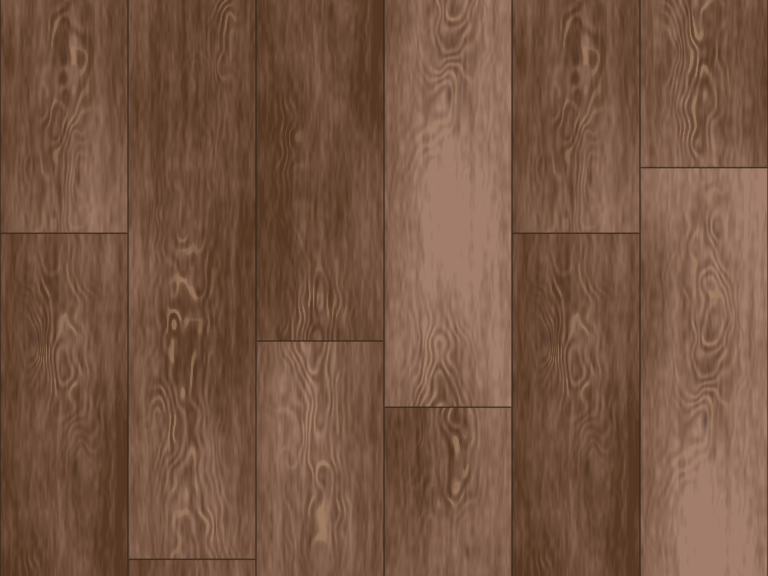
A Shadertoy shader for this texture:

```glsl
const float COLUMNS = 6.0;
const float PLANK_LENGTH = 0.98;      // in canvas heights
const float SEAM_HALF_WIDTH = 0.0009; // in canvas heights
const float SEAM_STRENGTH = 0.75;
const float RING_DENSITY = 24.0;      // growth rings per plank width
const float RING_CONTRAST = 0.13;
const float STREAK_CONTRAST = 0.34;
const float PORE_CONTRAST = 0.60;
const float BLOTCH_CONTRAST = 1.35;
const int KNOTS = 3;
const vec3 DARK_WOOD = vec3(0.37, 0.25, 0.17);
const vec3 LIGHT_WOOD = vec3(0.61, 0.47, 0.40);
const vec3 FLECK_COLOR = vec3(0.65, 0.51, 0.38);
const vec3 KNOT_COLOR = vec3(0.27, 0.18, 0.13);
const vec3 SEAM_COLOR = vec3(0.20, 0.14, 0.10);

// Per column: joint height, and the board lying above and below it
const float JOINT[6] = float[6](0.595, 0.029, 0.408, 0.293, 0.595, 0.709);
const int BOARD_ABOVE[6] = int[6](0, 2, 1, 3, 0, 4);
const int BOARD_BELOW[6] = int[6](1, 1, 0, 4, 1, 3);
const float BOARD_TONE[5] = float[5](0.35, 0.17, 0.41, 0.80, 0.47);

float hash(vec2 p) {
    return fract(sin(dot(p, vec2(127.1, 311.7))) * 43758.5453);
}

float noise(vec2 p) {
    vec2 cell = floor(p);
    vec2 f = fract(p);
    f = f * f * (3.0 - 2.0 * f);
    float low = mix(hash(cell), hash(cell + vec2(1.0, 0.0)), f.x);
    float high = mix(hash(cell + vec2(0.0, 1.0)), hash(cell + 1.0), f.x);
    return mix(low, high, f.y);
}

float fbm(vec2 p) {
    return 0.6 * noise(p) + 0.27 * noise(p * 2.1 + 7.3) + 0.13 * noise(p * 4.3 + 3.1);
}

// p is in plank widths: x centred on the plank, y up from its lower end
vec3 woodColor(vec2 p, int board, float plankSpan) {
    float seed = float(board) * 17.0 + 5.0;
    vec2 q = p + vec2(seed, seed * 1.7);
    float drift = 0.25 * (noise(vec2(seed, p.y * 0.7)) - 0.5);
    float x = p.x - drift;

    // Knots bend the rings around them
    float bend = 0.0;
    float knot = 0.0;
    for (int i = 0; i < KNOTS; i++) {
        vec2 id = vec2(seed, float(i) + 1.0);
        vec2 center = vec2(0.5 * (hash(id) - 0.5),
                           plankSpan * (float(i) + 0.2 + 0.6 * hash(id + 9.0)) / float(KNOTS));
        vec2 d = p - center;
        d.x += 0.12 * (noise(q * vec2(3.0, 2.5) + 19.0) - 0.5);
        d *= vec2(1.6, 0.55);
        float strength = hash(id + 4.0);
        bend += (0.06 + 0.15 * strength) * exp(-20.0 * dot(d, d));
        knot += strength * strength * exp(-700.0 * dot(d, d));
    }

    // Arched rings in the heart, straight grain at the sides
    float field = sqrt(x * x + 0.012) + bend + 0.34 * fbm(q * vec2(2.4, 0.8));
    field += 0.05 * noise(q * vec2(14.0, 7.0));
    float ring = sin(6.2832 * RING_DENSITY * field);
    float heart = exp(-22.0 * x * x);
    float figure = heart * smoothstep(0.2, 0.65, noise(q * vec2(2.0, 1.1) + 31.0));

    // Streaks, pores and broad changes of tone
    float wave = 0.04 * noise(q * vec2(3.0, 1.3)) + 0.12 * bend;
    float streak = noise(vec2((q.x + wave) * 20.0, q.y * 0.7));
    float pore = 0.55 * noise(vec2((q.x + wave) * 43.0, q.y * 5.0))
        + 0.45 * noise(vec2((q.x + wave) * 71.0 + 5.0, q.y * 13.0));
    float blotch = fbm(q * vec2(1.5, 0.6) + 53.0);
    float tone = BOARD_TONE[board]
        + STREAK_CONTRAST * (streak - 0.5)
        + PORE_CONTRAST * (pore - 0.5)
        + BLOTCH_CONTRAST * (blotch - 0.5)
        + RING_CONTRAST * ring * (0.12 + 1.6 * figure);
    vec3 color = mix(DARK_WOOD, LIGHT_WOOD, clamp(tone, -0.15, 1.1));

    // Pale slivers between rings, dark knot cores
    float fleck = smoothstep(0.2, 0.85, ring) * figure
        * smoothstep(0.42, 0.68, noise(q * vec2(13.0, 8.0) + 71.0));
    color = mix(color, FLECK_COLOR, 0.65 * fleck);
    return mix(color, KNOT_COLOR, 0.5 * clamp(knot, 0.0, 1.0));
}

void mainImage(out vec4 fragColor, in vec2 fragCoord) {
    vec2 uv = fragCoord / iResolution.xy;
    float plankWidth = iResolution.x / iResolution.y / COLUMNS;
    float column = min(floor(uv.x * COLUMNS), COLUMNS - 1.0);
    int index = int(column);

    // Choose the board and its local coordinates
    float offset = uv.y - JOINT[index];
    bool above = offset >= 0.0;
    int board = above ? BOARD_ABOVE[index] : BOARD_BELOW[index];
    float along = above ? offset : offset + PLANK_LENGTH;
    float across = uv.x * COLUMNS - column;
    vec2 p = vec2(across - 0.5, along / plankWidth);
    vec3 color = woodColor(p, board, PLANK_LENGTH / plankWidth);

    // Thin seams with soft edges
    float side = min(across, 1.0 - across) * plankWidth;
    float end = min(along, abs(PLANK_LENGTH - along));
    float edge = min(side, end);
    float pixel = 1.0 / iResolution.y;
    float seam = 1.0 - smoothstep(SEAM_HALF_WIDTH - 0.5 * pixel, SEAM_HALF_WIDTH + pixel, edge);
    color = mix(color, SEAM_COLOR, SEAM_STRENGTH * seam);
    fragColor = vec4(color, 1.0);
}
```
